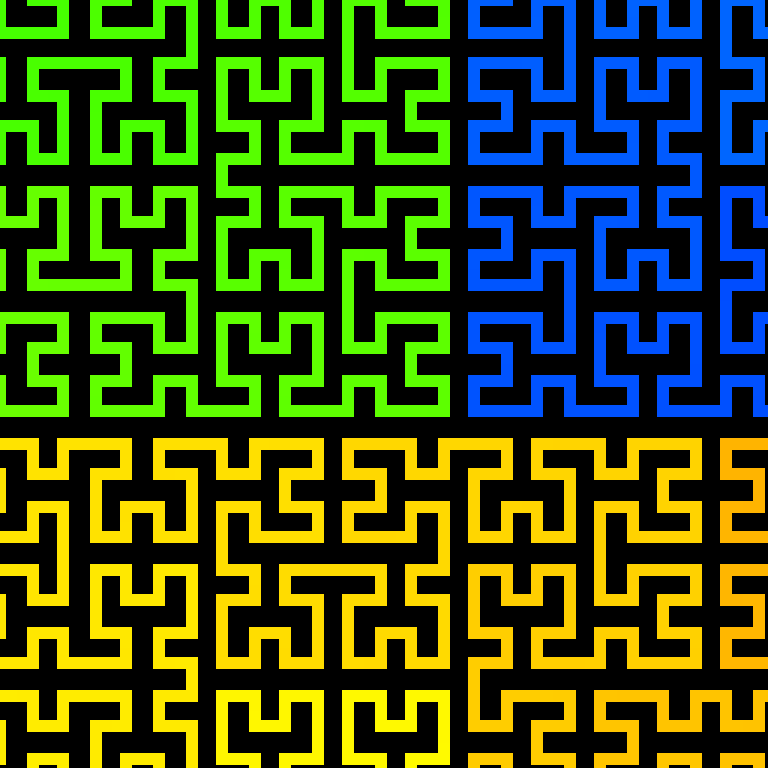
Reproduce this pattern procedurally as a Shadertoy shader.

```glsl
// Close view of a space-filling Hilbert curve, its hue drifting along the path.
#define GRID 256.0        // snapping steps across the canvas
#define SPACING 10.52     // distance between curve cells, in steps
#define FIRST_CELL 11.4   // position of cell zero, in steps
#define HALF_WIDTH 2.0    // half thickness of the line, in steps
#define CENTER ivec2(14, 13) // cell where the four blocks meet
#define HUE_START 0.99    // hue in sixths of the colour wheel
#define HUE_RATE 0.00058  // hue lost per cell along the path

// Index along a 16 x 16 Hilbert curve from (0,0) to (15,0).
int hilbertIndex(ivec2 p) {
    int index = 0;
    for (int s = 8; s > 0; s /= 2) {
        int rx = (p.x & s) != 0 ? 1 : 0;
        int ry = (p.y & s) != 0 ? 1 : 0;
        index += s * s * ((3 * rx) ^ ry);
        if (ry == 0) {
            if (rx == 1) p = 15 - p;
            p = p.yx;
        }
    }
    return index;
}

// Turn each block to its own direction and place it on the long path.
int pathIndex(ivec2 cell) {
    ivec2 p = cell & 15;
    bool left = cell.x < 0;
    bool top = cell.y < 0;
    if (top && left) return hilbertIndex(p.yx) - 1280;
    if (top) return hilbertIndex(15 - p.yx) + 5632;
    if (left) return hilbertIndex(15 - p.yx);
    return hilbertIndex(p) + 256;
}

vec3 hueColor(float hue) {
    return clamp(abs(mod(hue + vec3(0.0, 4.0, 2.0), 6.0) - 3.0) - 1.0, 0.0, 1.0);
}

void mainImage(out vec4 fragColor, in vec2 fragCoord) {
    // Canvas position, with rows counted downward
    float pixel = GRID / iResolution.y;
    vec2 pos = fragCoord * pixel;
    pos.y = GRID - pos.y;

    // Nearest cell and offset from its snapped centre
    vec2 k = floor((pos - FIRST_CELL + 0.5) / SPACING + 0.5);
    vec2 offset = pos - floor(FIRST_CELL + SPACING * k);
    ivec2 cell = ivec2(k) - CENTER;
    int path = pathIndex(cell);

    // Draw an arm toward each neighbour that is next on the path
    float dist = GRID;
    ivec2 dir = ivec2(1, 0);
    for (int i = 0; i < 4; i++) {
        if (abs(pathIndex(cell + dir) - path) == 1) {
            vec2 axis = vec2(dir);
            float along = dot(offset, axis);
            float across = abs(dot(offset, vec2(-axis.y, axis.x)));
            dist = min(dist, max(across, -along) - HALF_WIDTH);
        }
        dir = ivec2(-dir.y, dir.x);
    }

    // Smooth line over black
    float line = clamp(0.5 - dist / pixel, 0.0, 1.0);
    vec3 color = hueColor(HUE_START - HUE_RATE * float(path));
    fragColor = vec4(color * line, 1.0);
}
```
